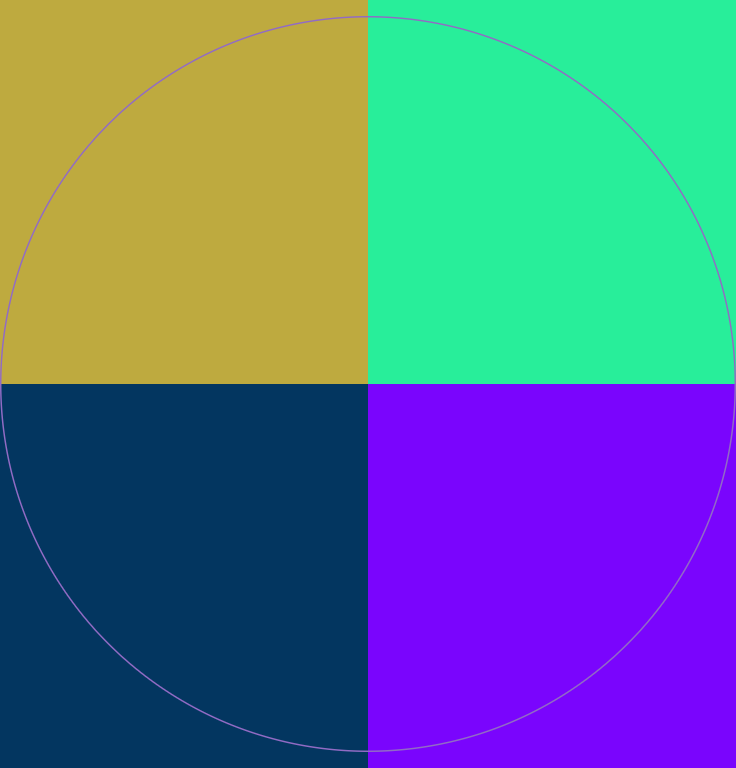
A WebGL 2 fragment shader for this background:

```glsl
#version 300 es
precision highp float;
// Four flat colour quadrants meeting at the canvas centre, with a hairline ring
// that almost touches the left and right sides. The quadrants are blended by two
// antialiased half-plane masks; the ring is a circle distance function.

#define GOLD vec3(0.747, 0.667, 0.247)
#define GREEN vec3(0.155, 0.933, 0.604)
#define NAVY vec3(0.012, 0.211, 0.376)
#define VIOLET vec3(0.480, 0.020, 0.992)
#define RING_COLOR vec3(0.57, 0.42, 0.77)
#define RING_RADIUS 0.499
#define RING_WIDTH 0.002

uniform vec2 u_resolution;
out vec4 fragColor;

// Coverage of the positive side of an edge, softened over one pixel
float coverage(float signedDistance, float pixel) {
    return clamp(signedDistance / pixel + 0.5, 0.0, 1.0);
}

void main() {
    // Centred coordinates, one unit per shorter canvas side
    float pixel = 1.0 / min(u_resolution.x, u_resolution.y);
    vec2 p = (gl_FragCoord.xy - 0.5 * u_resolution) * pixel;

    // Quadrants
    float right = coverage(p.x, pixel);
    float upper = coverage(p.y, pixel);
    vec3 color = mix(mix(NAVY, VIOLET, right), mix(GOLD, GREEN, right), upper);

    // Hairline ring
    float ringDistance = abs(length(p) - RING_RADIUS) - 0.5 * RING_WIDTH;
    color = mix(color, RING_COLOR, coverage(-ringDistance, pixel));

    fragColor = vec4(color, 1.0);
}
```
